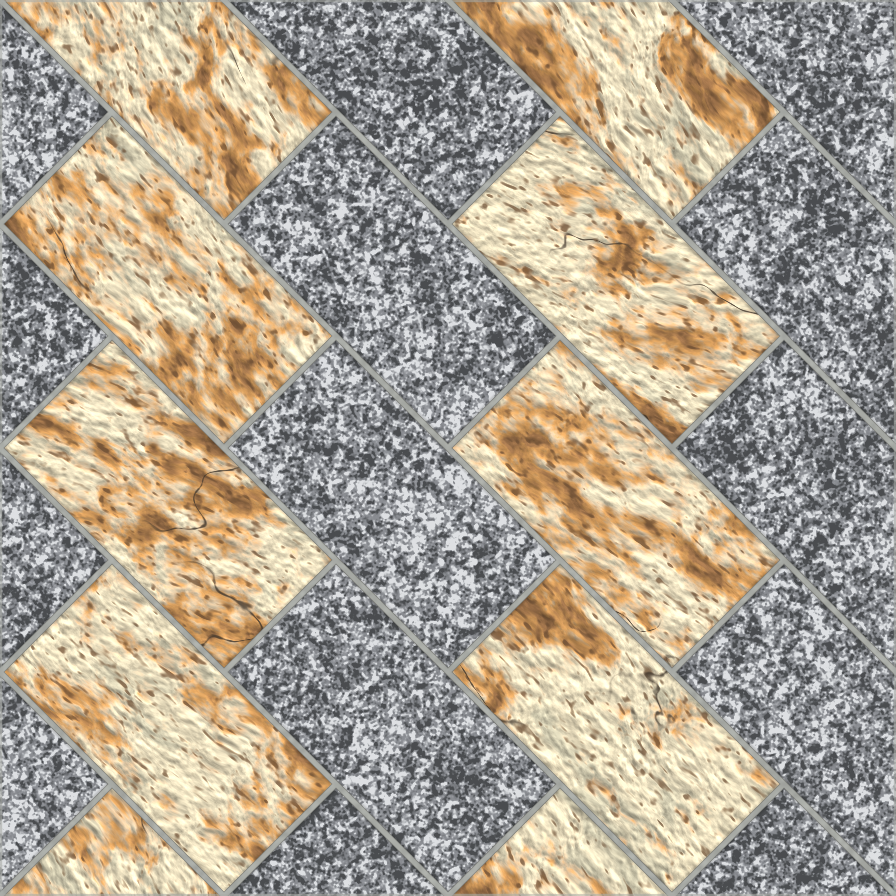
This texture is drawn by a WebGL 2 fragment shader. Its source:

```glsl
#version 300 es
precision highp float;

uniform vec2 u_resolution;
out vec4 fragColor;

const float REPEATS = 4.0;
const float GROUT_HALF_WIDTH = 0.014;
const vec3 GROUT = vec3(0.66, 0.67, 0.65);
const vec3 GROUT_SHADOW = vec3(0.44, 0.44, 0.42);
const vec3 GRANITE_DARK = vec3(0.29, 0.30, 0.31);
const vec3 GRANITE_MID = vec3(0.54, 0.55, 0.57);
const vec3 GRANITE_LIGHT = vec3(0.87, 0.88, 0.89);
const vec3 CREAM = vec3(0.95, 0.90, 0.77);
const vec3 SAGE = vec3(0.78, 0.76, 0.66);
const vec3 BLUSH = vec3(0.93, 0.78, 0.62);
const vec3 OCHRE = vec3(0.83, 0.61, 0.36);
const vec3 UMBER = vec3(0.54, 0.39, 0.26);
const vec3 CHARCOAL = vec3(0.25, 0.21, 0.17);

float hash(vec2 p) {
  vec3 q = fract(p.xyx * 0.1031);
  q += dot(q, q.yzx + 33.33);
  return fract((q.x + q.y) * q.z);
}

float noise(vec2 p) {
  vec2 cell = floor(p);
  vec2 f = fract(p);
  f = f * f * (3.0 - 2.0 * f);
  float low = mix(hash(cell), hash(cell + vec2(1, 0)), f.x);
  float high = mix(hash(cell + vec2(0, 1)), hash(cell + vec2(1, 1)), f.x);
  return mix(low, high, f.y);
}

float fbm(vec2 p) {
  float sum = 0.0;
  float weight = 0.533;
  for (int octave = 0; octave < 4; octave++) {
    sum += weight * noise(p);
    p = mat2(1.6, 1.2, -1.2, 1.6) * p + 7.3;
    weight *= 0.5;
  }
  return sum;
}

vec2 rotate(vec2 p, float angle) {
  float c = cos(angle);
  float s = sin(angle);
  return vec2(c * p.x - s * p.y, s * p.x + c * p.y);
}

// Finely speckled grey stone with sparse bright flecks
vec3 granite(vec2 p, float tone) {
  vec2 bent = p + 0.02 * vec2(noise(p * 30.0), noise(p * 30.0 + 50.0));
  float coarse = noise(bent * 34.0);
  float fine = noise(rotate(bent, 0.7) * 62.0);
  float dust = noise(rotate(p, 1.9) * 110.0);
  float grain = 0.32 * coarse + 0.38 * fine + 0.30 * dust;
  float level = 0.5 + 1.9 * (grain - 0.5) + 0.4 * (fbm(p * 4.0) - 0.5) + tone;
  vec3 colour = mix(GRANITE_DARK, GRANITE_MID, smoothstep(0.16, 0.52, level));
  return mix(colour, GRANITE_LIGHT, smoothstep(0.52, 0.86, level));
}

float slateHeight(vec2 p, float warp) {
  return fbm(p * vec2(15.0, 30.0) + 3.0 * warp);
}

// Layered cream stone with broken rust stains, split grain and cracks
vec3 slate(vec2 p, float rust) {
  float warp = fbm(p * 2.5);
  float band = fbm(p * vec2(4.0, 11.0) + 2.0 * warp);
  float height = slateHeight(p, warp);
  float flake = noise(p * vec2(38.0, 80.0) + 5.0 * warp);
  float stain = fbm(p * vec2(2.0, 4.5) + 2.0 * warp + 17.0) + rust;
  stain += 0.45 * (band - 0.5) + 0.5 * (height - 0.5) + 0.1 * (flake - 0.5);

  vec3 colour = mix(CREAM, SAGE, 0.8 * smoothstep(0.5, 0.72, band));
  colour = mix(colour, BLUSH, 0.7 * smoothstep(0.4, 0.56, stain));
  colour = mix(colour, OCHRE, smoothstep(0.5, 0.68, stain));
  colour = mix(colour, UMBER, 0.9 * smoothstep(0.65, 0.84, stain));

  float relief = height - slateHeight(p + vec2(0.010, -0.013), warp);
  colour *= 1.0 + 0.9 * clamp(relief, -0.35, 0.2) + 0.16 * (flake - 0.5);
  float streak = 0.45 * noise(p * vec2(24.0, 62.0) + 4.0 * warp) + 0.3 * height + 0.25 * flake;
  colour = mix(colour, UMBER * 0.75, 0.75 * smoothstep(0.58, 0.78, streak));

  float ridge = abs(fbm(p * vec2(1.6, 2.6) + 31.0) - 0.5) + 0.008 * flake;
  float crack = (1.0 - smoothstep(0.003, 0.014, ridge)) * smoothstep(0.5, 0.7, noise(p * 2.2 + 5.0));
  return mix(colour, CHARCOAL, 0.8 * crack);
}

void main() {
  vec2 uv = gl_FragCoord.xy / u_resolution;
  float pixel = REPEATS / min(u_resolution.x, u_resolution.y);

  // Diagonal running bond: each course shifts by half a tile
  vec2 p = uv * REPEATS - 0.75;
  vec2 diagonal = vec2(p.x - p.y, p.x + p.y);
  float course = round(diagonal.y);
  float along = round((diagonal.x - course) * 0.5);
  vec2 local = diagonal - vec2(2.0 * along + course, course);
  vec2 id = mod(vec2(along + course, -along), REPEATS);

  // Every tile gets its own grain offset, tone and direction
  vec2 seed = vec2(hash(id + 3.1), hash(id + 11.7));
  vec2 stone = local * inversesqrt(2.0);
  bool isSlate = mod(id.x, 2.0) < 0.5;
  vec3 colour = isSlate
    ? slate(rotate(stone, 0.8 * (seed.x - 0.5)) + 30.0 * seed, 0.14 * (seed.y - 0.5))
    : granite(stone + 30.0 * seed, 0.12 * (seed.x - 0.5));

  // Grout with a shaded rim
  float edge = min(1.0 - abs(local.x), 0.5 - abs(local.y)) * inversesqrt(2.0);
  colour *= mix(0.84, 1.0, smoothstep(GROUT_HALF_WIDTH, GROUT_HALF_WIDTH * 2.2, edge));
  vec3 joint = mix(GROUT, GROUT_SHADOW, smoothstep(0.55, 1.1, edge / GROUT_HALF_WIDTH));
  joint *= 0.94 + 0.12 * noise(p * 40.0);
  float cover = smoothstep(-0.6 * pixel, 0.6 * pixel, edge - GROUT_HALF_WIDTH);
  colour = mix(joint, colour, cover);

  // Thin pale rim round the whole panel
  vec2 border = min(uv, 1.0 - uv) * REPEATS;
  float rim = 1.0 - smoothstep(0.008, 0.008 + pixel, min(border.x, border.y));
  fragColor = vec4(mix(colour, GROUT, 0.6 * rim), 1.0);
}
```
